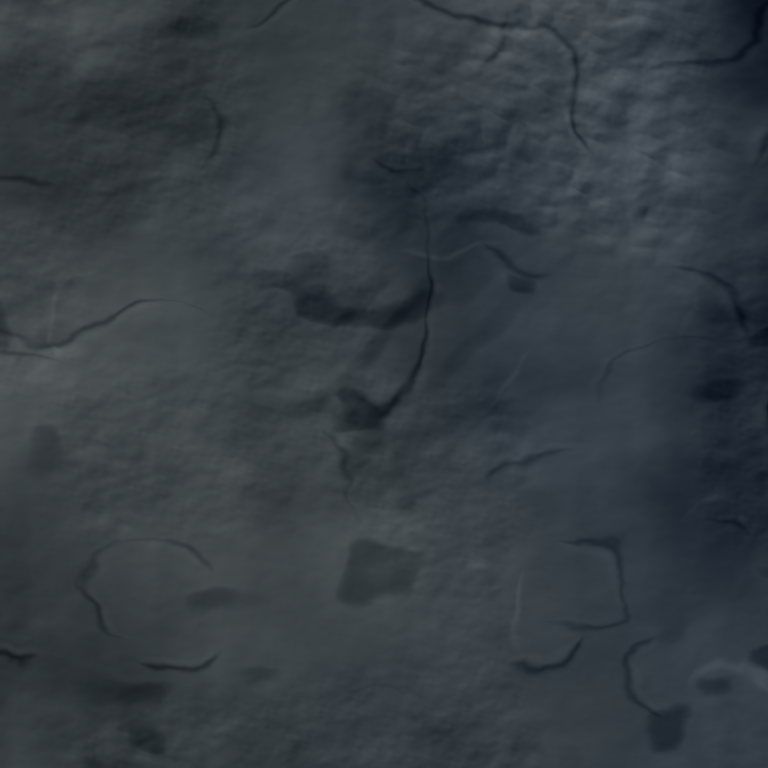
Reproduce this texture procedurally as a WebGL 1 fragment shader.

```glsl
precision highp float;
uniform vec2 u_resolution;

const vec3 SLATE = vec3(0.203, 0.232, 0.254);
const vec3 WARM_SHIFT = vec3(0.006, 0.002, -0.010);
const vec3 COOL_SHIFT = vec3(-0.008, -0.002, 0.012);
const vec2 LIGHT_DIR = vec2(-0.6, 0.8);
const float LIGHT_STEP = 0.0035;
const float BROAD_CONTRAST = 0.21;
const float RELIEF_CONTRAST = 0.42;
const float LUMP_SCALE = 27.0;
const float LUMP_HEIGHT = 0.24;
const float CRACK_WIDTH = 0.0034;
const float CRACK_DEPTH = 0.085;
const float RIDGE_LIGHT = 0.055;
const float STREAK_DEPTH = 0.055;
const float CHIP_DEPTH = 0.075;

float hash(vec2 p) {
  vec3 q = fract(vec3(p.xyx) * 0.1031);
  q += dot(q, q.yzx + 33.33);
  return fract((q.x + q.y) * q.z);
}

float noise(vec2 p) {
  vec2 i = floor(p), f = fract(p);
  f = f * f * f * (f * (f * 6.0 - 15.0) + 10.0);
  return mix(mix(hash(i), hash(i + vec2(1.0, 0.0)), f.x),
             mix(hash(i + vec2(0.0, 1.0)), hash(i + 1.0), f.x), f.y);
}

float fbm(vec2 p) {
  float sum = 0.0, amp = 0.52;
  for (int i = 0; i < 5; i++) {
    sum += amp * noise(p);
    p = mat2(0.8, 0.6, -0.6, 0.8) * p * 2.03 + 17.3;
    amp *= 0.48;
  }
  return sum;
}

vec2 warp(vec2 p, float scale, float amount) {
  return p + amount * (vec2(fbm(p * scale + 3.1), fbm(p * scale + 41.7)) - 0.5);
}

// Rounded pebbles of uneven size
float lumps(vec2 p) {
  vec2 cell = floor(p), f = fract(p);
  float height = 0.0;
  for (int y = -1; y <= 1; y++) {
    for (int x = -1; x <= 1; x++) {
      vec2 o = vec2(float(x), float(y));
      vec2 id = cell + o + 60.0;
      vec2 center = o + 0.15 + 0.7 * vec2(hash(id), hash(id + 91.0));
      float size = 0.35 + 0.5 * hash(id + 37.0);
      height = max(height, size * smoothstep(size, 0.0, length(f - center)));
    }
  }
  return height;
}

float surfaceHeight(vec2 p, float lumpMask) {
  float rock = fbm(p * vec2(8.0, 11.0) + 5.0);
  vec2 q = mat2(0.92, 0.38, -0.38, 0.92) * warp(p, 14.0, 0.03);
  return rock + lumpMask * LUMP_HEIGHT * lumps(q * LUMP_SCALE * vec2(0.75, 1.1));
}

// Broken contour: x is its dark groove, y the lit lip beside it
vec2 crack(vec2 p, float scale, float seed) {
  vec2 q = warp(p, 6.0, 0.10) * scale + seed;
  float e = 0.05;
  float n = noise(q);
  vec2 slope = vec2(noise(q + vec2(e, 0.0)) - n, noise(q + vec2(0.0, e)) - n) / e;
  float d = (n - 0.5) / (scale * max(length(slope), 0.3));
  float broken = smoothstep(0.55, 0.78, noise(p * 8.0 + seed * 2.7));
  float w = CRACK_WIDTH * (0.5 + broken);
  float groove = d / w, lip = (d - 2.4 * w) / (1.5 * w);
  return broken * vec2(exp(-groove * groove), exp(-lip * lip));
}

void main() {
  vec2 uv = gl_FragCoord.xy / u_resolution;
  float drift = fbm(uv * 3.0 + 8.0) - 0.5;

  // Broad light and dark zones
  float tone = BROAD_CONTRAST * (fbm(warp(uv, 3.0, 0.25) * vec2(3.2, 3.8) + 21.0) - 0.5);
  float rightShade = smoothstep(0.83, 1.03, uv.x + 0.35 * drift) * smoothstep(0.08, 0.42, uv.y);
  float cornerGlow = smoothstep(0.36, 0.0, length(uv - vec2(0.83, 0.97)));
  float topShade = smoothstep(0.26, 0.0, length(uv - vec2(0.23, 0.93)));
  float leftGlow = smoothstep(0.45, 0.0, length(uv - vec2(0.12, 0.42)));
  tone += 0.045 * cornerGlow + 0.025 * leftGlow - 0.09 * rightShade - 0.04 * topShade;
  tone += 0.014 * (noise(uv * vec2(42.0, 3.0)) - 0.5);

  // Side-lit relief, rougher in patches
  float lumpMask = smoothstep(0.36, 0.10, length((uv - vec2(0.74, 0.83)) * vec2(0.9, 1.2)) + 0.5 * drift);
  vec2 toLight = LIGHT_DIR * LIGHT_STEP;
  float relief = surfaceHeight(uv - toLight, lumpMask) - surfaceHeight(uv + toLight, lumpMask);
  float rough = 0.35 + 0.9 * smoothstep(0.3, 0.75, noise(uv * 5.0 + 63.0)) + 0.3 * lumpMask;
  tone += RELIEF_CONTRAST * rough * relief;

  // Slanting streaks across the middle
  vec2 slant = mat2(0.68, -0.73, 0.73, 0.68) * warp(uv, 7.0, 0.05);
  float streakMask = smoothstep(0.27, 0.04, length(uv - vec2(0.48, 0.57)));
  tone -= STREAK_DEPTH * streakMask * smoothstep(0.5, 0.9, noise(slant * vec2(9.0, 38.0)));

  // Cracks, pale ridges and dark chips
  vec2 longCrack = crack(uv, 4.5, 13.0), shortCrack = crack(uv * vec2(0.8, 1.2), 7.0, 47.0);
  vec2 ridge = crack(uv, 5.0, 82.0);
  tone -= CRACK_DEPTH * (longCrack.x + 0.7 * shortCrack.x);
  tone += RIDGE_LIGHT * (0.35 * longCrack.y + 0.25 * shortCrack.y + 0.8 * ridge.x);
  float chips = smoothstep(0.70, 0.95, noise(warp(uv, 9.0, 0.06) * vec2(15.0, 27.0) + 9.0));
  float chipMask = smoothstep(0.5, 0.75, noise(uv * 4.5 + 31.0)) + 0.5 * (rightShade + topShade);
  tone -= CHIP_DEPTH * chips * min(chipMask, 1.0);

  // Greenish grey at left, blue at right and top
  float cool = smoothstep(0.1, 1.0, uv.x + 0.9 * drift + 0.2 * (uv.y - 0.5));
  vec3 color = SLATE + tone * vec3(1.0, 1.0, 0.96) + mix(WARM_SHIFT, COOL_SHIFT, cool);
  gl_FragColor = vec4(clamp(color, vec3(0.03, 0.04, 0.055), vec3(1.0)), 1.0);
}
```
